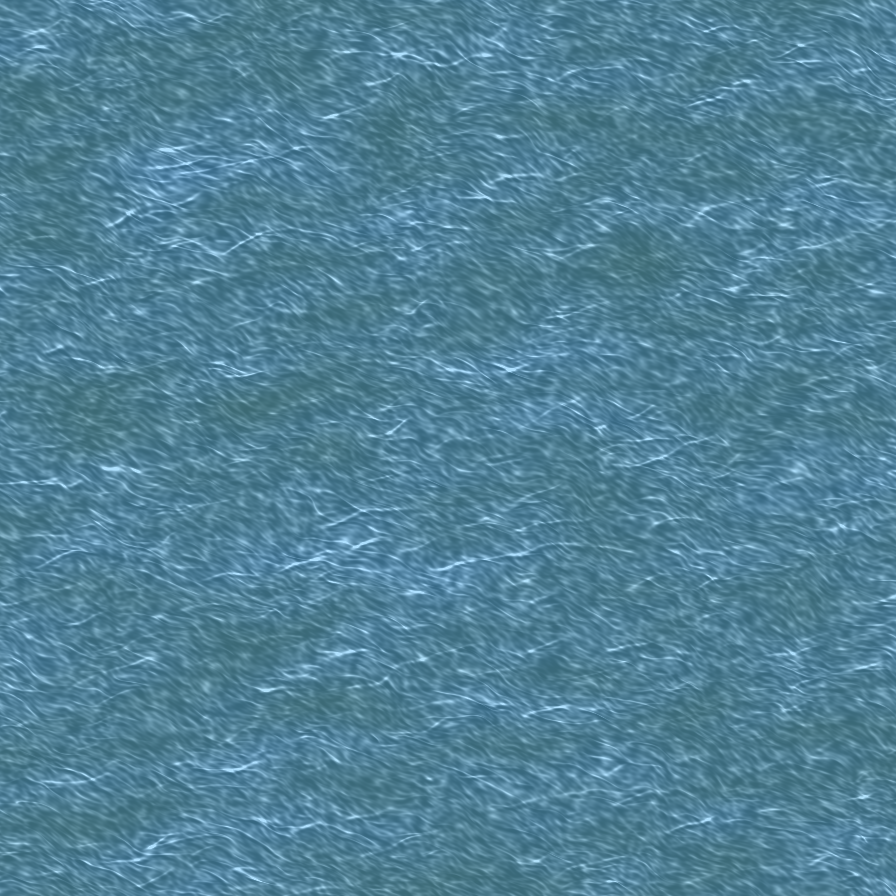
A WebGL 1 fragment shader for this texture:

```glsl
precision highp float;
uniform vec2 u_resolution;

const vec3 WATER = vec3(0.303, 0.493, 0.580);
const vec3 GLINT = vec3(0.068, 0.068, 0.072);
const vec3 FOAM = vec3(0.014, 0.014, 0.014);
const vec3 SKY_TINT = vec3(-0.015, -0.005, 0.040);

// Random unit gradient for a lattice cell
vec2 cellGradient(vec2 cell) {
  vec3 h = fract(cell.xyx * vec3(0.1031, 0.1030, 0.0973));
  h += dot(h, h.yzx + 33.33);
  float angle = 6.28318 * fract((h.x + h.y) * h.z);
  return vec2(cos(angle), sin(angle));
}

float gradientNoise(vec2 p) {
  vec2 i = floor(p);
  vec2 f = p - i;
  vec2 w = f * f * f * (f * (f * 6.0 - 15.0) + 10.0);
  vec2 e = vec2(1.0, 0.0);
  float a = dot(cellGradient(i), f);
  float b = dot(cellGradient(i + e), f - e);
  float c = dot(cellGradient(i + e.yx), f - e.yx);
  float d = dot(cellGradient(i + 1.0), f - 1.0);
  return mix(mix(a, b, w.x), mix(c, d, w.x), w.y);
}

// Coordinates stretched along a heading; freq = (along, across)
vec2 waveSpace(vec2 p, float heading, vec2 freq, float seed) {
  vec2 dir = vec2(cos(heading), sin(heading));
  return vec2(dot(p, dir), dot(p, vec2(-dir.y, dir.x))) * freq + seed;
}

float waves(vec2 p, float heading, vec2 freq, float seed) {
  return gradientNoise(waveSpace(p, heading, freq, seed));
}

// Waves leaning over, so that one face is steeper than the other
float steepWaves(vec2 p, float heading, vec2 freq, float seed, float lean) {
  vec2 q = waveSpace(p, heading, freq, seed);
  return gradientNoise(q + vec2(0.0, lean * gradientNoise(q)));
}

float line(float n, float sharpness) {
  return exp(-n * n * sharpness);
}

// Thin bright line with a shadow below, on rising faces only
float crest(vec2 p, float heading, vec2 freq, float seed) {
  vec2 q = waveSpace(p, heading, freq, seed);
  float n = gradientNoise(q);
  float rise = gradientNoise(q + vec2(0.0, 0.15)) - n;
  return smoothstep(0.02, 0.11, rise) * (line(n, 130.0) - 0.45 * line(n + 0.2, 90.0));
}

vec2 warp(vec2 p, float freq, float amount) {
  return p + amount * vec2(gradientNoise(p * freq + 311.0),
                           gradientNoise(p * freq + 547.0));
}

void main() {
  vec2 uv = gl_FragCoord.xy / min(u_resolution.x, u_resolution.y);
  vec2 p = warp(uv, 9.0, 0.015);
  vec2 bent = warp(p, 34.0, 0.004);

  // Broad swell and patches of wind
  float patches = waves(p, 0.10, vec2(3.0, 7.0), 113.0);
  float swell = waves(p, 0.16, vec2(8.0, 23.0), 217.0);

  // Slanting wavelets, ripples and fine grain
  float wavelets = steepWaves(bent, -0.30, vec2(23.0, 72.0), 331.0, 0.55);
  float ripples = steepWaves(bent, -0.48, vec2(46.0, 150.0), 419.0, 0.5);
  float grain = waves(bent, -0.44, vec2(95.0, 265.0), 523.0);

  // Crests, strongest on the lit side of the swell
  float lit = 0.35 + 0.65 * smoothstep(-0.3, 0.4, swell + 0.4 * patches);
  float breaks = smoothstep(-0.25, 0.25, waves(p, 0.1, vec2(20.0, 45.0), 827.0));
  float longCrests = crest(bent, 0.18, vec2(14.0, 52.0), 613.0);
  float shortCrests = crest(bent, -0.34, vec2(24.0, 84.0), 719.0);
  float leftCrests = crest(bent, -0.12, vec2(19.0, 68.0), 937.0);
  float crests = lit * (breaks * (2.6 * longCrests + 2.0 * leftCrests) + 1.7 * shortCrests);

  float tone = 0.7 * patches + 0.9 * swell + 1.3 * wavelets
             + 2.3 * ripples + 2.3 * grain + crests - 0.04;
  tone = clamp(tone, -2.2, 3.4);

  // Teal troughs rise to pale blue glints
  vec3 color = WATER + GLINT * tone + FOAM * tone * tone;
  color += SKY_TINT * (swell + patches);
  gl_FragColor = vec4(clamp(color, 0.0, 1.0), 1.0);
}
```
